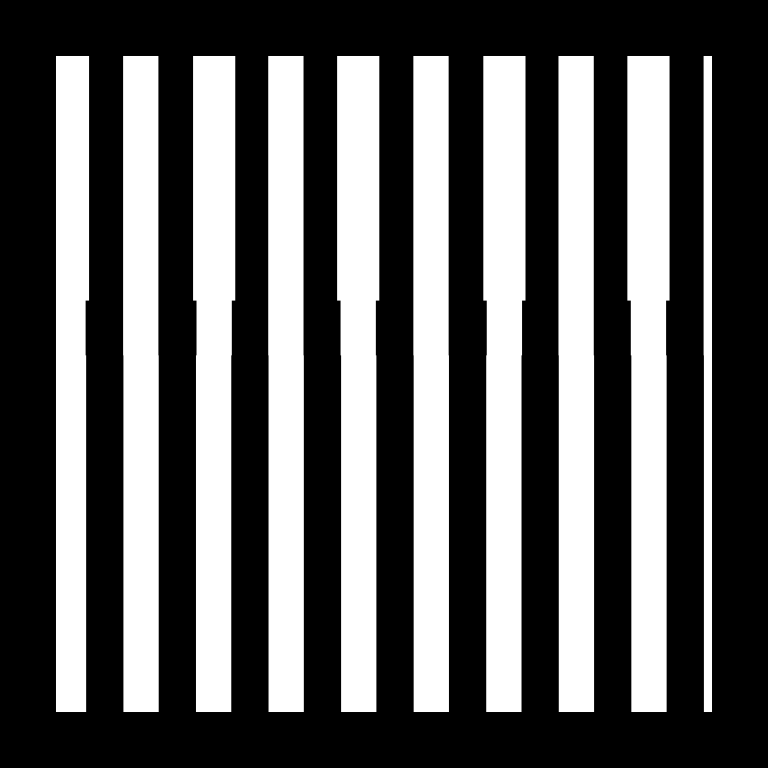
Give the GLSL for this pattern, as a WebGL 1 fragment shader.

```glsl
precision highp float;
// White vertical stripes inside a square black frame, evenly pitched.
// Every second stripe widens above a step; a lower seam nudges the stripes
// sideways by a hair. All edges are box distances smoothed over one pixel.

uniform vec2 u_resolution;

#define FRAME_MARGIN 0.0729
#define FIRST_CENTRE 0.0892
#define PITCH 0.09448
#define HALF_WIDTH 0.02298
#define WIDE_HALF_WIDTH 0.02747
#define STEP_HEIGHT 0.6086
#define SEAM_HEIGHT 0.5373
#define EVEN_NUDGE 0.0007
#define ODD_NUDGE 0.0004
#define PAPER vec3(1.0)
#define INK vec3(0.0)

const float HALF_PI = 1.570796;

// Pixel coverage of a shape from its signed distance (negative inside)
float coverage(float dist, float pixel) {
  return clamp(0.5 - dist / pixel, 0.0, 1.0);
}

// Stripes of one half width, with a sideways nudge per stripe
float stripes(float x, float widening, float nudgeAmount, float pixel) {
  float index = floor((x - FIRST_CENTRE) / PITCH + 0.5);
  float odd = mod(index, 2.0);
  float evenNudge = -EVEN_NUDGE * cos(index * HALF_PI);
  float nudge = nudgeAmount * mix(evenNudge, -ODD_NUDGE, odd);
  float centre = FIRST_CENTRE + index * PITCH + nudge;
  float halfWidth = mix(HALF_WIDTH, WIDE_HALF_WIDTH, widening * (1.0 - odd));
  return coverage(abs(x - centre) - halfWidth, pixel);
}

void main() {
  float side = min(u_resolution.x, u_resolution.y);
  vec2 p = (gl_FragCoord.xy - 0.5 * u_resolution) / side + 0.5;
  float pixel = 1.0 / side;

  // Three bands: plain below the seam, nudged above it, wide above the step
  float plain = stripes(p.x, 0.0, 0.0, pixel);
  float nudged = stripes(p.x, 0.0, 1.0, pixel);
  float wide = stripes(p.x, 1.0, 1.0, pixel);
  float white = mix(plain, nudged, coverage(SEAM_HEIGHT - p.y, pixel));
  white = mix(white, wide, coverage(STEP_HEIGHT - p.y, pixel));

  // Clip to the square frame
  vec2 edge = abs(p - 0.5) - (0.5 - FRAME_MARGIN);
  white *= coverage(edge.x, pixel) * coverage(edge.y, pixel);

  gl_FragColor = vec4(mix(INK, PAPER, white), 1.0);
}
```
